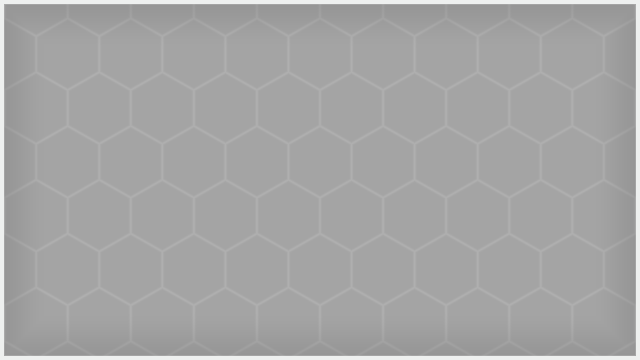
Give the GLSL for this pattern, as a WebGL 1 fragment shader.

```glsl
precision highp float;
// Pale outlined honeycomb on a grey panel with shaded rims and a white frame.

uniform vec2 u_resolution;

// Lengths are fractions of the canvas height.
const float CELL_WIDTH = 0.1752;
const float ROW_PITCH = 0.1495;
const float ROW_OFFSET = 0.8495;   // height of the row centred on the panel
const float FRAME_WIDTH = 0.0118;
const float RIM_DEPTH = 0.125;
const float LINE_CORE = 0.0028;    // half width of the bright line
const float LINE_HALO = 0.0085;    // half width of the soft glow

const vec3 PANEL_COLOR = vec3(0.643);
const vec3 RIM_COLOR = vec3(0.585);
const vec3 FRAME_COLOR = vec3(0.935, 0.942, 0.937);
const float CORE_GAIN = 0.024;
const float HALO_GAIN = 0.018;

const float SQRT3 = 1.7320508;

// Offset from the nearest centre of a pointy-topped lattice of unit-wide cells.
vec2 cellOffset(vec2 p) {
  vec2 period = vec2(1.0, SQRT3);
  vec2 a = mod(p + 0.5 * period, period) - 0.5 * period;
  vec2 b = mod(p, period) - 0.5 * period;
  return dot(a, a) < dot(b, b) ? a : b;
}

// Distance from a point inside a unit-wide hexagon to its outline.
float hexEdgeDistance(vec2 p) {
  p = abs(p);
  return 0.5 - max(p.x, dot(p, vec2(0.5, 0.5 * SQRT3)));
}

void main() {
  float pixel = 1.0 / u_resolution.y;
  vec2 size = vec2(u_resolution.x * pixel, 1.0);
  vec2 pos = gl_FragCoord.xy * pixel;

  // Mitred distance to the inner edge of the frame
  vec2 toSide = min(pos, size - pos);
  float inset = min(toSide.x, toSide.y) - FRAME_WIDTH;

  // Panel darkening towards its rims
  float rim = 1.0 - smoothstep(-0.02, RIM_DEPTH, inset);
  vec3 color = mix(PANEL_COLOR, RIM_COLOR, rim);

  // Honeycomb: a bright core inside a soft halo
  vec2 lattice = vec2((pos.x - 0.5 * size.x) / CELL_WIDTH,
                      (pos.y - ROW_OFFSET) / ROW_PITCH * 0.5 * SQRT3);
  float edge = hexEdgeDistance(cellOffset(lattice)) * CELL_WIDTH;
  float core = 1.0 - smoothstep(LINE_CORE - pixel, LINE_CORE + pixel, edge);
  float halo = 1.0 - smoothstep(0.0, LINE_HALO, edge);
  color += (core * CORE_GAIN + halo * HALO_GAIN) * (1.0 - 0.35 * rim);

  // Frame
  float panelMask = smoothstep(-0.5 * pixel, 0.5 * pixel, inset);
  gl_FragColor = vec4(mix(FRAME_COLOR, color, panelMask), 1.0);
}
```
